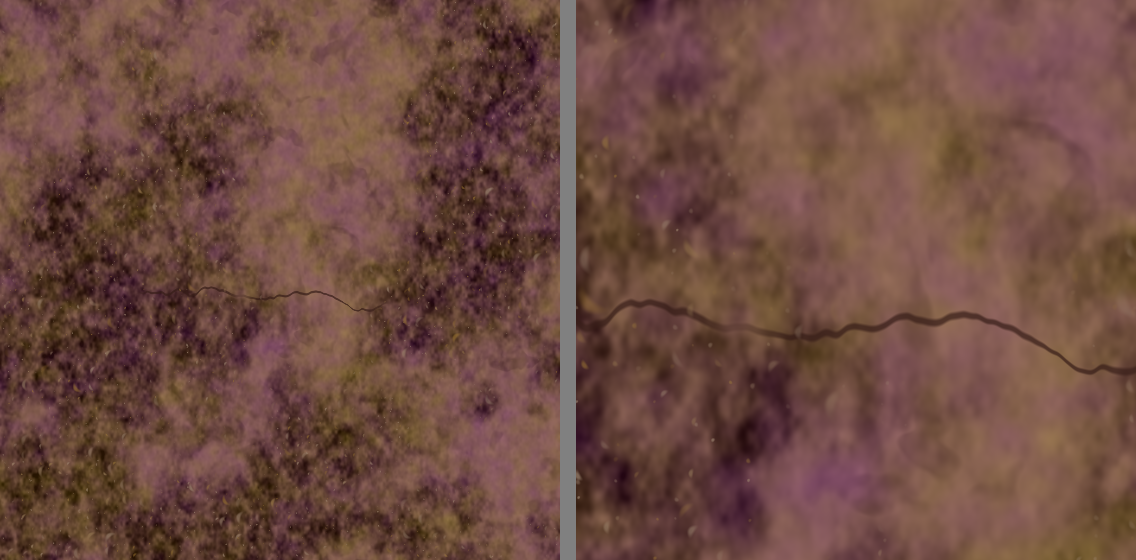
Left: the whole. Right: its middle third, enlarged.
A Shadertoy shader for this texture:

```glsl
// Weathered pinkish-brown plaster under patchy dark dirt.
// Layered value noise sets the dirt cover and its grain; jittered grid cells
// scatter pale flecks, and a noisy line adds a broken hairline crack.

const vec3 SOIL_DARK = vec3(0.26, 0.15, 0.12);
const vec3 PLASTER_LIGHT = vec3(0.57, 0.41, 0.35);
const vec3 FLECK_PALE = vec3(0.62, 0.53, 0.45);
const vec3 FLECK_OCHRE = vec3(0.60, 0.45, 0.19);
const vec3 CRACK_COLOR = vec3(0.21, 0.11, 0.09);
const vec3 OLIVE_SHIFT = vec3(0.02, 0.09, -0.12);

float hash(vec2 p) {
    vec3 q = fract(p.xyx * 0.1031);
    q += dot(q, q.yzx + 33.33);
    return fract((q.x + q.y) * q.z);
}

float valueNoise(vec2 p) {
    vec2 cell = floor(p);
    vec2 f = fract(p);
    f = f * f * (3.0 - 2.0 * f);
    float low = mix(hash(cell), hash(cell + vec2(1, 0)), f.x);
    float high = mix(hash(cell + vec2(0, 1)), hash(cell + vec2(1, 1)), f.x);
    return mix(low, high, f.y);
}

// Fractal noise centred on zero; each octave is turned to hide the grid.
float fbm(vec2 p, int octaves) {
    float sum = 0.0, amplitude = 0.5, total = 0.0;
    for (int i = 0; i < octaves; i++) {
        sum += amplitude * (valueNoise(p) - 0.5);
        total += amplitude;
        amplitude *= 0.5;
        p = mat2(1.6, 1.2, -1.2, 1.6) * p + 17.3;
    }
    return sum / total;
}

float softBlob(vec2 p, vec2 center, vec2 radius) {
    vec2 d = (p - center) / radius;
    return exp(-dot(d, d));
}

// Broad arrangement: a pale clearing above, dark stains around it.
float stainLayout(vec2 p) {
    float stain = 0.25 * (0.5 - p.y);
    stain -= 0.45 * softBlob(p, vec2(0.58, 0.77), vec2(0.20, 0.22));
    stain -= 0.30 * softBlob(p, vec2(0.36, 0.96), vec2(0.09));
    stain += 0.48 * softBlob(p, vec2(0.05, 0.42), vec2(0.18, 0.14));
    stain += 0.50 * softBlob(p, vec2(0.36, 0.77), vec2(0.08, 0.10));
    stain += 0.30 * softBlob(p, vec2(0.86, 0.93), vec2(0.13));
    return stain;
}

// One randomly turned fleck per grid cell; x is coverage, y a random hue.
vec2 fleck(vec2 p, float density, float stretch) {
    vec2 cell = floor(p);
    vec2 jitter = vec2(hash(cell + 3.7), hash(cell + 9.1));
    vec2 d = fract(p) - mix(vec2(0.35), vec2(0.65), jitter);
    float angle = 1.57 + 1.8 * (hash(cell + 21.3) - 0.5);
    d = mat2(cos(angle), -sin(angle), sin(angle), cos(angle)) * d;
    d.y += 1.2 * d.x * d.x;
    float size = mix(0.06, 0.13, hash(cell + 41.9));
    float shape = 1.0 - smoothstep(0.3, 1.4, length(d / vec2(stretch, 1.0)) / size);
    return vec2(shape * step(hash(cell + 57.0), density), hash(cell + 73.0));
}

// Thin wandering line, interrupted by noise and faded at both ends.
float crack(vec2 p) {
    float path = 0.465 + 0.05 * fbm(vec2(p.x * 9.0, 4.0), 2)
               + 0.025 * fbm(vec2(p.x * 38.0, 8.0), 3);
    float width = mix(0.0009, 0.0024, valueNoise(vec2(p.x * 50.0, 2.0)));
    float line = 1.0 - smoothstep(width * 0.4, width * 1.7, abs(p.y - path));
    float extent = smoothstep(0.12, 0.18, p.x) * (1.0 - smoothstep(0.65, 0.71, p.x));
    float gaps = smoothstep(0.30, 0.50, valueNoise(vec2(p.x * 14.0, 31.0)));
    return line * extent * gaps;
}

void mainImage(out vec4 fragColor, in vec2 fragCoord) {
    vec2 uv = fragCoord / iResolution.y;
    vec2 warp = vec2(fbm(uv * 9.0 + 5.0, 4), fbm(uv * 9.0 + 61.0, 4));
    vec2 p = uv + 0.09 * warp;

    // Dirt cover from broad patches down to ragged clumps
    float cover = 0.53 + stainLayout(p);
    cover += 1.05 * fbm(p * 5.0 + 12.0, 4);
    cover += 0.95 * fbm(p * vec2(19.0, 16.0) + 40.0, 4);
    float dirt = smoothstep(0.08, 0.96, cover);

    // Tone: smooth plaster, isolated spots and grain that grows with dirt
    float grain = 1.05 * fbm(uv * vec2(75.0, 52.0) + 3.0, 3);
    grain += 0.38 * (valueNoise(uv * vec2(185.0, 140.0)) - 0.5);
    float spots = smoothstep(0.11, 0.24, fbm(p * 24.0 + 90.0, 3));
    float tone = 0.88 - 0.75 * dirt - 0.22 * spots * (1.0 - dirt);
    tone += grain * (0.30 + 1.0 * dirt);
    vec3 color = mix(SOIL_DARK, PLASTER_LIGHT, clamp(tone, -0.38, 1.1));

    // Drift between olive and purplish browns
    float hueDrift = fbm(uv * 8.0 + 70.0, 3) + 0.8 * fbm(uv * 42.0 + 27.0, 2);
    color += OLIVE_SHIFT * hueDrift;

    // Crack and scattered flecks, from fibres to fine grit
    color = mix(color, CRACK_COLOR, 0.7 * crack(uv));
    for (int i = 0; i < 3; i++) {
        float layer = float(i);
        vec2 mark = fleck(uv * (34.0 + 27.0 * layer) + 13.0 * layer, 0.20, 2.6 - 0.7 * layer);
        vec3 tint = mix(FLECK_PALE, FLECK_OCHRE, smoothstep(0.45, 0.95, mark.y));
        float strength = mix(0.15, 0.65, hash(vec2(mark.y * 91.0, layer)));
        color = mix(color, tint, mark.x * strength * smoothstep(0.15, 0.7, dirt));
    }
    fragColor = vec4(color, 1.0);
}
```
